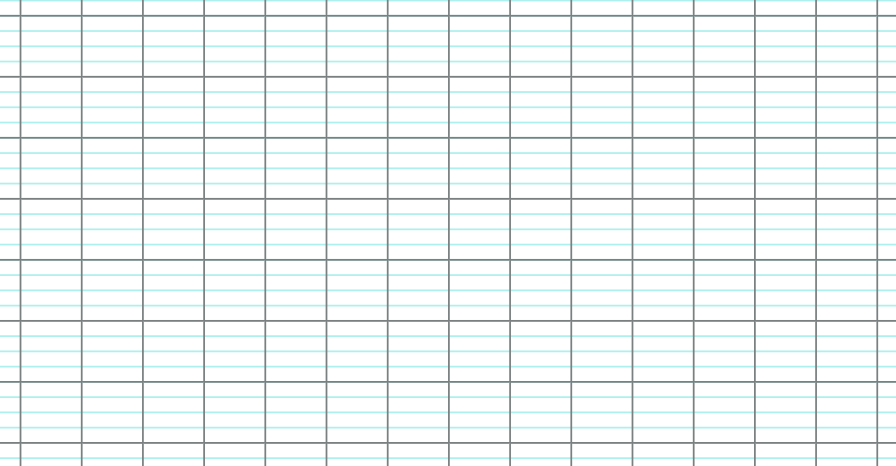
Write a WebGL 1 fragment shader that draws this pattern.

```glsl
precision highp float;
// Ruled paper: a grey grid whose rows are split into four by pale cyan lines.

uniform vec2 u_resolution;

// Lengths are fractions of the canvas width.
#define CELL vec2(0.0683, 0.0681)     // grid spacing
#define FIRST_LINE vec2(0.0229, 0.0176) // first lines from the left and the top
#define ROWS_PER_CELL 4.0
#define GRID_WIDTH 0.00196
#define RULE_WIDTH 0.00196
#define PAPER vec3(1.0)
#define GRID_COLOR vec3(0.48, 0.50, 0.50)
#define RULE_COLOR vec3(0.68, 0.94, 0.93)

// Signed distance to the nearest of evenly spaced lines
float lineDistance(float position, float spacing) {
  return (fract(position / spacing + 0.5) - 0.5) * spacing;
}

// Share of a pixel that a line of the given width covers
float lineCoverage(float dist, float width, float pixel) {
  float high = min(dist + 0.5 * pixel, 0.5 * width);
  float low = max(dist - 0.5 * pixel, -0.5 * width);
  return clamp((high - low) / pixel, 0.0, 1.0);
}

void main() {
  float pixel = 1.0 / u_resolution.x;
  vec2 fromTopLeft = vec2(gl_FragCoord.x, u_resolution.y - gl_FragCoord.y) * pixel;
  vec2 p = fromTopLeft - FIRST_LINE;

  // Pale rules
  float ruleDist = lineDistance(p.y, CELL.y / ROWS_PER_CELL);
  vec3 color = mix(PAPER, RULE_COLOR, lineCoverage(ruleDist, RULE_WIDTH, pixel));

  // Grey grid on top
  float across = lineCoverage(lineDistance(p.y, CELL.y), GRID_WIDTH, pixel);
  float down = lineCoverage(lineDistance(p.x, CELL.x), GRID_WIDTH, pixel);
  color = mix(color, GRID_COLOR, max(across, down));

  gl_FragColor = vec4(color, 1.0);
}
```
